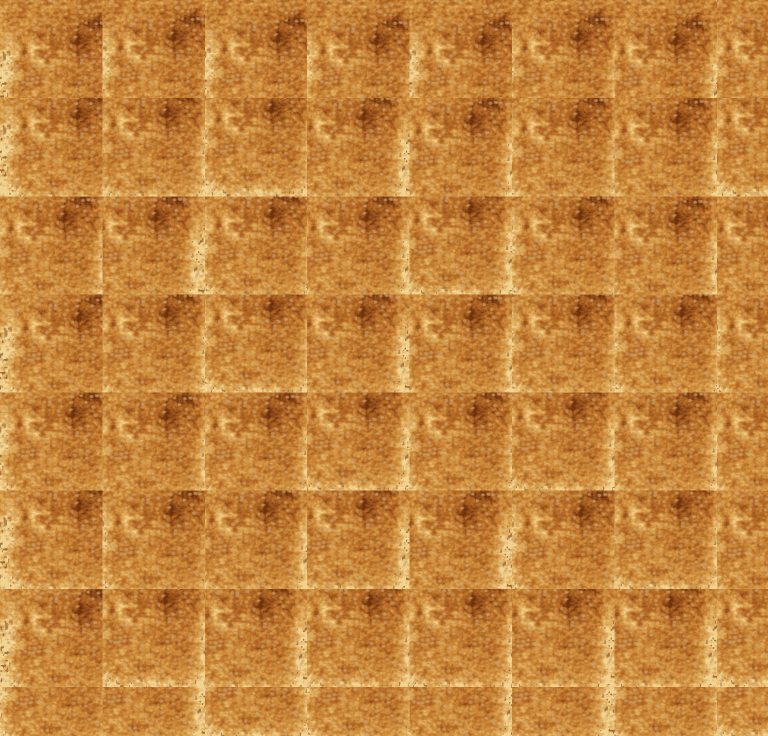
Write a Shadertoy shader that draws this texture.

```glsl
// Toasted bread crust in a grid of 7.5 by 7.5 tiles, each a slightly shifted cut of one slice.

float hash(vec2 p) {
    vec3 q = fract(vec3(p.xyx) * 0.1031);
    q += dot(q, q.yzx + 33.33);
    return fract((q.x + q.y) * q.z);
}

float noise(vec2 p) {
    vec2 i = floor(p), f = fract(p);
    f = f * f * (3.0 - 2.0 * f);
    return mix(mix(hash(i), hash(i + vec2(1, 0)), f.x),
               mix(hash(i + vec2(0, 1)), hash(i + vec2(1, 1)), f.x), f.y);
}

float fbm(vec2 p) {
    float sum = 0.0, amp = 0.5;
    for (int i = 0; i < 4; i++) {
        sum += amp * noise(p);
        p = mat2(1.6, 1.2, -1.2, 1.6) * p + 7.3;
        amp *= 0.5;
    }
    return sum / 0.9375;
}

// Nearest crumb: x is the distance to its centre, y its random id
vec2 crumbs(vec2 p) {
    vec2 cell = floor(p), best = vec2(9.0, 0.0);
    for (int j = -1; j <= 1; j++)
    for (int i = -1; i <= 1; i++) {
        vec2 c = cell + vec2(i, j);
        vec2 centre = c + 0.15 + 0.7 * vec2(hash(c), hash(c + 57.0));
        float d = length(p - centre);
        if (d < best.x) best = vec2(d, hash(c + 113.0));
    }
    return best;
}

float blob(vec2 p, vec2 centre, vec2 size) {
    vec2 d = (p - centre) / size;
    return exp(-dot(d, d));
}

// Pale cream at 0 through golden to dark brown at 1
vec3 toastColor(float roast) {
    vec3 c = mix(vec3(0.95, 0.83, 0.57), vec3(0.87, 0.66, 0.35), smoothstep(0.0, 0.28, roast));
    c = mix(c, vec3(0.80, 0.54, 0.23), smoothstep(0.25, 0.46, roast));
    c = mix(c, vec3(0.70, 0.41, 0.15), smoothstep(0.43, 0.66, roast));
    return mix(c, vec3(0.43, 0.19, 0.05), smoothstep(0.62, 1.0, roast));
}

vec3 toast(vec2 uv) {
    // Tiles count from the top left; the last row is the lower half of a tile
    vec2 grid = vec2(uv.x, 1.0 - uv.y) * 7.5;
    vec2 tile = floor(grid), p = fract(grid);
    if (tile.y > 6.5) p.y += 0.5;

    // Each tile cuts the slice at a different place
    vec2 shift = (vec2(hash(tile + 3.0), hash(tile + 29.0)) - 0.5) * vec2(0.16, 0.14);
    if (tile.x < 0.5) shift.x += 0.10;
    if (tile.y < 0.5) shift += vec2(0.07, 0.20);
    vec2 t = p - shift;

    // Broad browning, scorched patch and mottled corner
    vec2 s = t + 4.0;
    float broad = fbm(s * vec2(5.0, 6.0)), fine = fbm(s * vec2(23.0, 29.0));
    vec2 warped = t + 0.10 * (vec2(broad, noise(s * 9.0)) - 0.5);
    float scorch = blob(warped, vec2(0.73, 0.12), vec2(0.24, 0.27));
    float mottle = blob(warped, vec2(0.16, 0.24), vec2(0.22, 0.27));
    float roast = 0.43 + 0.42 * (broad - 0.5) + 0.50 * (fine - 0.5);
    roast += 0.40 * scorch + mottle * (0.12 + 0.9 * (noise(s * 13.0) - 0.5));
    roast += 0.10 * blob(warped, vec2(0.66, 0.62), vec2(0.22, 0.16));

    // Pale rim along the sides and bottom of the slice
    vec2 edge = max(abs(warped - vec2(0.45, 0.35)) - vec2(0.30, 0.48), 0.0);
    float rim = smoothstep(0.09, 0.27, length(edge)) * smoothstep(0.0, 0.45, t.y);
    roast -= 0.36 * rim;

    // Crumb bumps and fine grain
    vec2 crumb = crumbs(s * vec2(19.0, 22.0) + 0.8 * broad);
    roast += 0.26 * (crumb.x - 0.42) + 0.14 * (noise(s * 70.0) - 0.5);
    vec3 color = toastColor(clamp(roast, 0.0, 1.0));

    // Dusty pale flecks and dark pores in the rim
    float spot = 1.0 - smoothstep(0.20, 0.50, crumb.x);
    color = mix(color, vec3(0.78, 0.62, 0.42), 0.65 * spot * step(0.84, crumb.y));
    float pore = smoothstep(0.74, 0.88, noise(s * vec2(48.0, 38.0)));
    return mix(color, vec3(0.50, 0.31, 0.13), 0.7 * pore * rim);
}

void mainImage(out vec4 fragColor, in vec2 fragCoord) {
    // Four samples smooth the seams and the grain
    vec3 color = vec3(0.0);
    for (int j = 0; j < 2; j++)
    for (int i = 0; i < 2; i++)
        color += toast((fragCoord + 0.5 * vec2(i, j) - 0.25) / iResolution.xy);
    fragColor = vec4(color * 0.25, 1.0);
}
```
